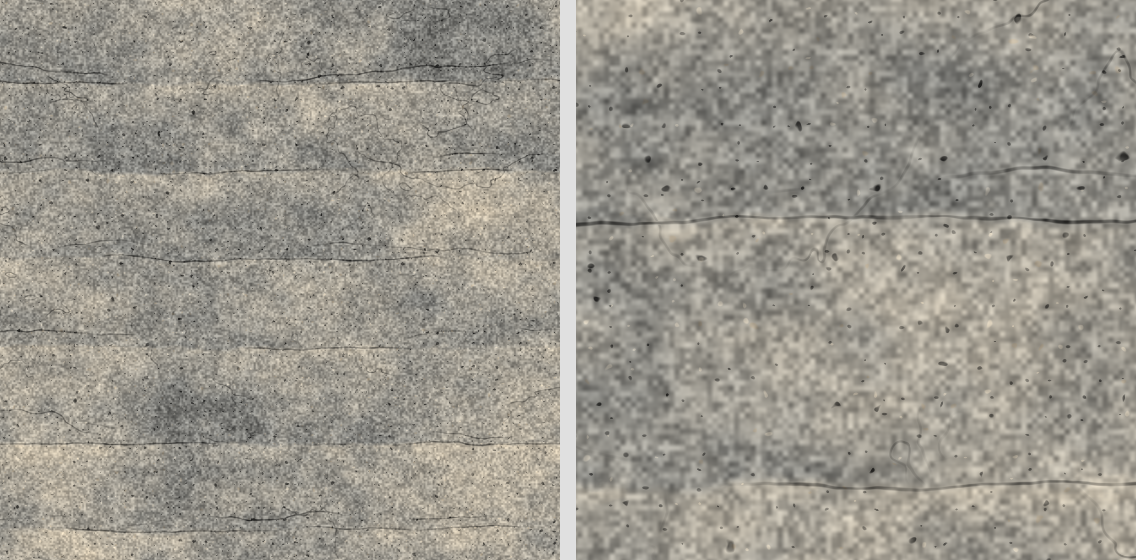
Left: the whole. Right: its middle third, enlarged.
Write a WebGL 2 fragment shader that draws this texture.

```glsl
#version 300 es
precision highp float;
// Weathered board-cast concrete: cloudy warm and grey stains over fine grain,
// soft horizontal pour seams that darken above and pale below,
// broken hairline cracks from noise contours, scattered pits and pale flecks.

#define BASE_TONE 0.612
#define STAIN_AMOUNT 0.34
#define BLOTCH_AMOUNT 0.24
#define GRAIN_AMOUNT 0.25
#define SEAM_SPACING 0.163
#define SEAM_OFFSET 0.052
#define SEAM_CONTRAST 0.075
#define CRACK_WIDTH 0.0007
#define CRACK_DEPTH 0.23
#define PIT_DEPTH 0.30
#define GREY_TINT vec3(0.990, 0.988, 0.955)
#define WARM_TINT vec3(1.015, 0.968, 0.878)

uniform vec2 u_resolution;
out vec4 fragColor;

float pixelSize;

float hash(vec2 p) {
    vec3 q = fract(p.xyx * 0.1031);
    q += dot(q, q.yzx + 33.33);
    return fract((q.x + q.y) * q.z);
}

float noise(vec2 p) {
    vec2 i = floor(p), f = fract(p);
    f = f * f * (3.0 - 2.0 * f);
    return mix(mix(hash(i), hash(i + vec2(1, 0)), f.x),
               mix(hash(i + vec2(0, 1)), hash(i + vec2(1, 1)), f.x), f.y);
}

float fbm(vec2 p) {
    float sum = 0.0, amp = 0.516;
    for (int i = 0; i < 5; i++) {
        sum += amp * noise(p);
        p = mat2(1.6, 1.2, -1.2, 1.6) * p + 17.3;
        amp *= 0.5;
    }
    return sum;
}

float line(float d, float width) {
    return 1.0 - smoothstep(width * 0.3, width + 0.8 * pixelSize, abs(d));
}

// Contour of a noise field, divided by its slope to give an even width
float contourCrack(vec2 p, vec2 scale, float seed) {
    float e = 0.0015;
    float f = fbm(p * scale + seed);
    vec2 slope = vec2(fbm((p + vec2(e, 0)) * scale + seed),
                      fbm((p + vec2(0, e)) * scale + seed)) - f;
    float d = (f - 0.5) * e / max(length(slope), 0.0008);
    float broken = smoothstep(0.53, 0.64, fbm(p * 7.0 + seed * 3.1));
    return line(d, CRACK_WIDTH) * broken;
}

// One randomly sized dot in some cells of a grid
float specks(vec2 p, float cells, float radius, float density, float seed) {
    vec2 id = floor(p * cells) + seed;
    vec2 center = 0.35 + 0.3 * vec2(hash(id + 3.7), hash(id + 9.1));
    vec2 q = (fract(p * cells) - center) / cells;
    q *= vec2(1.0, 0.8 + 0.8 * hash(id + 21.3));
    q += (vec2(noise(p * 260.0), noise(p * 260.0 + 50.0)) - 0.5) * radius;
    float size = hash(id + 14.9);
    float r = radius * (0.35 + 0.65 * size * size);
    float dot1 = 1.0 - smoothstep(r * 0.5, r + 0.6 * pixelSize, length(q));
    return dot1 * step(hash(id), density);
}

void main() {
    vec2 p = gl_FragCoord.xy / u_resolution.y;
    pixelSize = 1.0 / u_resolution.y;

    // Broad stains, blotches and grain
    float stain = fbm(p * vec2(4.0, 5.5) + 4.6) - 0.5;
    float blotch = fbm(p * vec2(22.0, 26.0) + 31.0) - 0.5;
    float grain = noise(p * 310.0) - 0.5;
    float coarseGrain = noise(p * 165.0 + 70.0) - 0.5;
    float tone = BASE_TONE + STAIN_AMOUNT * stain + BLOTCH_AMOUNT * blotch
               + GRAIN_AMOUNT * (grain + 0.65 * coarseGrain);
    float warmth = 0.5 + 1.9 * stain + 0.9 * blotch;
    float cracks = 0.0, chips = 0.0;

    // Pour seams: dark above, pale below, each with two broken cracks
    for (int k = 0; k < 6; k++) {
        float seed = float(k) * 13.7 + 5.0;
        float seamY = SEAM_OFFSET + SEAM_SPACING * float(k) + 0.03 * (hash(vec2(seed, 2.0)) - 0.5);
        float wobble = 0.022 * (fbm(vec2(p.x * 9.0, seed)) - 0.5);
        float d = p.y - seamY - wobble;
        float strength = (0.45 + 0.55 * hash(vec2(seed, 8.0)))
                       * (0.35 + 1.2 * noise(vec2(p.x * 4.0, seed)));
        float side = mix(1.0, -1.0, smoothstep(-0.005, 0.005, d + 0.02 * blotch));
        float shade = side * strength * exp(-abs(d) * 17.0);
        tone += SEAM_CONTRAST * shade;
        warmth += 0.4 * shade;
        for (int j = 0; j < 2; j++) {
            float row = seed + float(j) * 4.3;
            float bend = 0.05 * float(j) * (fbm(vec2(p.x * 5.0, row)) - 0.1);
            float broken = smoothstep(0.46, 0.64, fbm(vec2(p.x * 6.0, row + 2.0)));
            float width = CRACK_WIDTH * (0.5 + 1.6 * noise(vec2(p.x * 40.0, row)));
            cracks = max(cracks, line(d - bend, width) * broken);
        }
        chips += exp(-abs(d) * 90.0) * smoothstep(0.56, 0.72, fbm(p * vec2(38.0, 60.0) + seed));
    }

    // Wandering hairlines
    cracks = max(cracks, 0.8 * contourCrack(p, vec2(4.0, 8.0), 11.0));
    cracks = max(cracks, 0.6 * contourCrack(p, vec2(9.0, 7.0), 43.0));
    tone -= CRACK_DEPTH * cracks * (0.65 + 0.7 * noise(p * 90.0));

    // Pits, pale flecks and chipped seam edges
    float pits = specks(p, 48.0, 0.0034, 0.20, 0.0) + 0.8 * specks(p, 92.0, 0.0017, 0.22, 57.0);
    float flecks = specks(p, 75.0, 0.0022, 0.16, 133.0);
    float rust = specks(p, 60.0, 0.0030, 0.12, 211.0);
    tone += 0.11 * flecks + 0.10 * min(chips, 1.0) - PIT_DEPTH * min(pits, 1.0);
    warmth += 0.8 * rust + 0.4 * flecks + 0.3 * chips;

    vec3 tint = mix(GREY_TINT, WARM_TINT, clamp(warmth, 0.0, 1.4));
    fragColor = vec4(clamp(max(tone, 0.14) * tint, 0.0, 1.0), 1.0);
}
```
